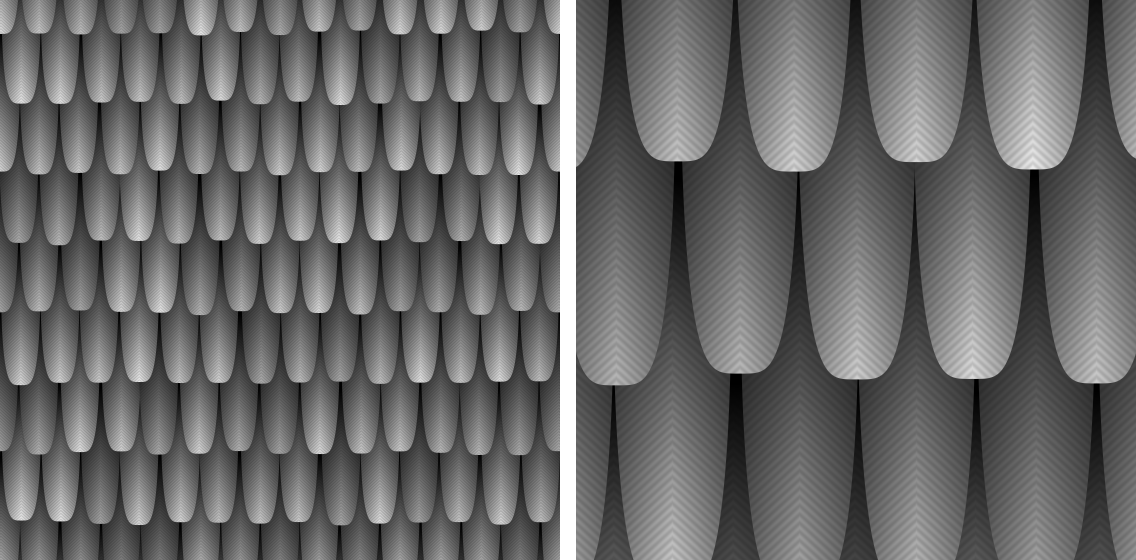
Left: the whole. Right: its middle third, enlarged.
Write a WebGL 2 fragment shader that draws this pattern.

```glsl
#version 300 es
precision highp float;
// Overlapping rows of rounded grey feathers, each row shifted by half a pitch.
// Every feather is a superellipse shaded from root to tip and from shaft to edge,
// with fine chevron barbs; rows are painted back to front, upper over lower.

uniform vec2 u_resolution;
out vec4 fragColor;

const vec2  REPEATS      = vec2(14.0, 8.0);   // columns and rows (rows must be even)
const float TIP_PHASE    = 0.53;              // height of the lowest tips, in rows
const float HALF_WIDTH   = 0.49;              // in column pitches
const float TAPER_LENGTH = 1.354;             // tip to widest point, in rows
const float FADE_LENGTH  = 1.95;              // tip to black root, in rows
const vec2  JITTER       = vec2(0.035, 0.036);
const float TONE_MIN     = 0.62;
const float TONE_MAX     = 0.88;
const float EDGE_DARKEN  = 0.46;
const float BARBS        = 24.0;              // barbs per row height
const float BARB_SLOPE   = 0.52;
const float BARB_DEPTH   = 0.065;
const float TAU          = 6.2831853;

vec3 hash3(vec2 p) {
    vec3 q = fract(vec3(p.xyx) * vec3(0.1031, 0.1030, 0.0973) + 0.137);
    q += dot(q, q.yxz + 33.33);
    return fract((q.xxy + q.yzz) * q.zyx);
}

// Signed distance in canvas units; p.x from the shaft, p.y up from the tip.
float featherDistance(vec2 p) {
    float x = abs(p.x) / HALF_WIDTH;
    float u = max(1.0 - p.y / TAPER_LENGTH, 0.0);
    float shape = x * x * x * x + u * u - 1.0;
    vec2 slope = vec2(4.0 * x * x * x / HALF_WIDTH, 2.0 * u / TAPER_LENGTH) * REPEATS;
    return shape / max(length(slope), 1e-3);
}

float featherShade(vec2 p, float tone, float pixel) {
    float side = min(abs(p.x) / HALF_WIDTH, 1.0);
    float along = clamp(1.0 - p.y / FADE_LENGTH, 0.0, 1.0);
    float barb = sin(TAU * BARBS * (p.y + BARB_SLOPE * abs(p.x)));
    float visible = 1.0 - smoothstep(0.45, 0.9, BARBS * REPEATS.y * pixel);
    return tone * along * (1.0 - EDGE_DARKEN * side) * (1.0 + BARB_DEPTH * visible * barb);
}

void main() {
    vec2 uv = gl_FragCoord.xy / u_resolution;
    float pixel = 1.0 / min(u_resolution.x, u_resolution.y);
    vec2 grid = uv * REPEATS - vec2(0.0, TIP_PHASE);
    float shade = 0.0;

    // Rows from back to front
    for (int j = -2; j <= 1; j++) {
        float row = floor(grid.y) + float(j);
        float shifted = grid.x + 0.5 * mod(row, 2.0);

        // Nearest feathers within the row
        for (int i = -1; i <= 1; i++) {
            float column = floor(shifted) + float(i);
            vec3 rnd = hash3(mod(vec2(column, row), REPEATS));
            vec2 p = vec2(shifted - column - 0.5, grid.y - row);
            p -= JITTER * (2.0 * rnd.xy - 1.0);
            float cover = clamp(0.5 - featherDistance(p) / pixel, 0.0, 1.0);
            float tone = mix(TONE_MIN, TONE_MAX, rnd.z);
            shade = mix(shade, featherShade(p, tone, pixel), cover);
        }
    }
    fragColor = vec4(vec3(shade), 1.0);
}
```
